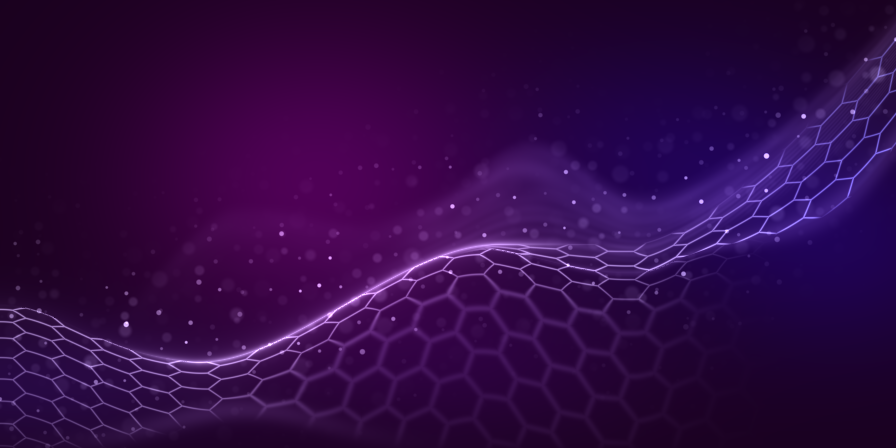
Write a Shadertoy shader that draws this background.

```glsl
// Folded hexagon mesh waves with drifting motes over a violet and blue glow.
#define HEX_COLUMNS 10.0
#define MESH_GAIN 0.55
#define HAZE_GAIN 0.33
#define RIDGE_GAIN 0.55
#define MOTE_GAIN 0.85
#define NIGHT vec3(0.100, 0.004, 0.118)
#define MAGENTA vec3(0.21, 0.0, 0.215)
#define BLUE vec3(0.02, 0.005, 0.18)
#define LAVENDER vec3(0.56, 0.47, 0.70)
#define PALE vec3(0.88, 0.85, 1.0)

vec2 hash2(vec2 p) {
    vec3 q = fract(p.xyx * vec3(0.1031, 0.1030, 0.0973));
    q += dot(q, q.yzx + 33.33);
    return fract((q.xx + q.yz) * q.zy);
}
float cornerSlope(vec2 cell, vec2 f, vec2 corner) {
    return dot(hash2(cell + corner + 50.0) * 2.0 - 1.0, f - corner);
}
float gradientNoise(vec2 p) {
    vec2 i = floor(p), f = fract(p), s = f * f * (3.0 - 2.0 * f);
    float low = mix(cornerSlope(i, f, vec2(0, 0)), cornerSlope(i, f, vec2(1, 0)), s.x);
    float high = mix(cornerSlope(i, f, vec2(0, 1)), cornerSlope(i, f, vec2(1, 1)), s.x);
    return mix(low, high, s.y);
}
float glow(vec2 p, vec2 center, vec2 size) { vec2 t = (p - center) / size; return exp(-dot(t, t)); }
float bell(float x, float center, float width) { float t = (x - center) / width; return exp(-t * t); }

// Heights of the near fold, the far crest and the band under the fold
float foldHeight(float x) {
    return 0.185 + 0.135 * bell(x, 0.0, 0.25) + 0.27 * smoothstep(0.42, 1.12, x)
        + 1.11 * pow(max(x - 1.42, 0.0), 1.5);
}
float crestHeight(float x) {
    return 0.27 + 0.25 * smoothstep(0.20, 0.53, x) + 0.145 * bell(x, 1.19, 0.17)
        - 0.03 * bell(x, 0.80, 0.11) + 0.88 * pow(max(x - 1.38, 0.0), 1.5);
}
float bandHeight(float x) { return 0.065 * smoothstep(1.0, 1.4, x) + 0.2 * smoothstep(1.5, 1.95, x); }

// Distance to the nearest hexagon edge, in canvas heights
float hexEdge(vec2 uv) {
    vec2 period = vec2(1.732, 1.0), gx = dFdx(uv), gy = dFdy(uv);
    vec2 a = mod(uv, period) - 0.5 * period, b = mod(uv - 0.5 * period, period) - 0.5 * period;
    vec2 q = dot(a, a) < dot(b, b) ? a : b;
    float d = 1.0;
    for (int i = 0; i < 3; i++) {
        float angle = radians(30.0 + 60.0 * float(i));
        vec2 n = vec2(cos(angle), sin(angle));
        float slope = length(vec2(dot(n, gx), dot(n, gy))) * iResolution.y;
        d = min(d, (0.5 - abs(dot(q, n))) / max(slope, 0.01));
    }
    return d;
}

// One dot per grid cell, kept inside its cell; few are bright
float motes(vec2 p, float cellSize, float radius, float softness, float seed) {
    vec2 cell = floor(p / cellSize), kind = hash2(cell + seed + 71.0);
    float r = radius * (0.6 + 0.6 * kind.x);
    float d = length(p - (cell + 0.25 + 0.5 * hash2(cell + seed)) * cellSize);
    return (1.0 - smoothstep(r - softness, r + softness, d)) * pow(kind.y, 3.5);
}

void mainImage(out vec4 fragColor, in vec2 fragCoord) {
    vec2 p = fragCoord / iResolution.xy * vec2(2.0, 1.0);
    float x = p.x, y = p.y, pixel = 1.0 / iResolution.y, thin = max(0.75 * pixel, 0.002);
    float fold = foldHeight(x), crest = crestHeight(x), gap = bandHeight(x);

    // Backdrop lights
    vec3 col = NIGHT + MAGENTA * glow(p, vec2(0.70, 0.60), vec2(0.42, 0.34));
    col += BLUE * glow(p, vec2(1.50, 0.65), vec2(0.42, 0.26));
    col += BLUE * glow(p, vec2(1.90, 0.45), vec2(0.36, 0.26));
    col += vec3(0.05, 0.0, 0.10) * glow(p, vec2(1.05, 0.20), vec2(0.45, 0.2));
    col += vec3(0.04, 0.02, 0.13) * glow(p, vec2(0.05, 0.14), vec2(0.45, 0.15));

    // Far sheet: soft crest with fine streaks
    float depth = crest - y, across = depth / max(crest - fold + 0.08, 0.08);
    float inside = smoothstep(-0.035, 0.035, depth) * smoothstep(-0.02, 0.02, y - fold + 0.5 * gap);
    float veil = 0.28 * exp(-max(depth, 0.0) / 0.07)
        + 0.62 * smoothstep(0.8, 1.15, x) * (1.0 - 0.5 * smoothstep(1.6, 1.9, x)) * exp(-max(depth, 0.0) / 0.4);
    float streak = 0.85 + 0.2 * sin(across * 75.0 + 5.0 * x) * smoothstep(0.25, 0.8, across)
        + 0.6 * gradientNoise(vec2(x * 9.0, across * 7.0));
    col += LAVENDER * HAZE_GAIN * inside * veil * streak * smoothstep(0.18, 0.5, x);

    // Near sheet: hexagons growing and blurring below the fold
    float below = fold - gap - y, s = max(below, 0.0), center = smoothstep(0.3, 0.8, x);
    float rows = s * mix(20.0, 10.0, center) + 1.2 * (1.0 - exp(-s / 0.04));
    float softness = center * smoothstep(0.02, 0.12, s), blur = max(thin, 0.0075 * softness);
    float edge = hexEdge(vec2(x * HEX_COLUMNS - 2.0 * s * center, rows));
    float hem = 0.085 * bell(x, 0.55, 0.27);
    float nearMask = smoothstep(-pixel, pixel, below) * smoothstep(hem - 0.03, hem + 0.03, y)
        * (1.0 - smoothstep(1.2, 1.75, x)) * exp(-s * 3.5);
    float nearLine = exp(-edge * edge / (blur * blur)) * mix(1.0, 0.62, softness);
    col += mix(PALE, LAVENDER, softness) * MESH_GAIN * nearMask * (nearLine + 0.04);
    col += LAVENDER * 0.16 * bell(y, hem, 0.025) * bell(x, 0.5, 0.3);

    // Raised band: crisp hexagons whose columns lean across the climb
    float v = (fold - y) / max(gap, 0.01), climb = (foldHeight(x + 0.01) - foldHeight(x - 0.01)) / 0.02;
    float lean = x + 0.4 * climb * (y - fold) + 0.3 * pow(max(x - 1.4, 0.0), 2.0);
    float bandEdge = hexEdge(vec2(lean * HEX_COLUMNS, v * mix(2.0, 4.0, smoothstep(1.4, 1.9, x))));
    float bandMask = smoothstep(-0.05, 0.12, v) * (1.0 - smoothstep(0.97, 1.03, v)) * smoothstep(1.0, 1.2, x);
    float bandLine = exp(-bandEdge * bandEdge / (thin * thin));
    col += mix(PALE, vec3(0.55, 0.6, 1.0), smoothstep(1.5, 2.0, x)) * bandMask
        * (bandLine * MESH_GAIN * mix(0.5, 1.1, v) + 0.05);
    col += LAVENDER * 0.17 * bell(v, 1.0, 0.14) * smoothstep(1.1, 1.35, x);

    // Bright fold line with a soft halo
    float fromFold = abs(y - fold), lit = smoothstep(0.2, 0.5, x) * (1.0 - smoothstep(1.05, 1.35, x));
    col += PALE * RIDGE_GAIN * lit * exp(-fromFold / 0.005);
    col += LAVENDER * 0.17 * (lit + 0.4) * exp(-fromFold / 0.025);

    // Motes gathered around the waves
    float cloud = bell(y, 0.5 * (fold + crest) - 0.04, 0.18);
    float sharp = motes(p, 0.065, 0.0045, thin, 3.0) + motes(p + 0.031, 0.09, 0.005, thin, 19.0);
    float soft = motes(p, 0.08, 0.016, 0.006, 41.0) + motes(p + 0.04, 0.05, 0.009, 0.004, 57.0);
    col += PALE * MOTE_GAIN * cloud * (sharp + 0.2 * soft);
    fragColor = vec4(clamp(col, 0.0, 1.0), 1.0);
}
```
